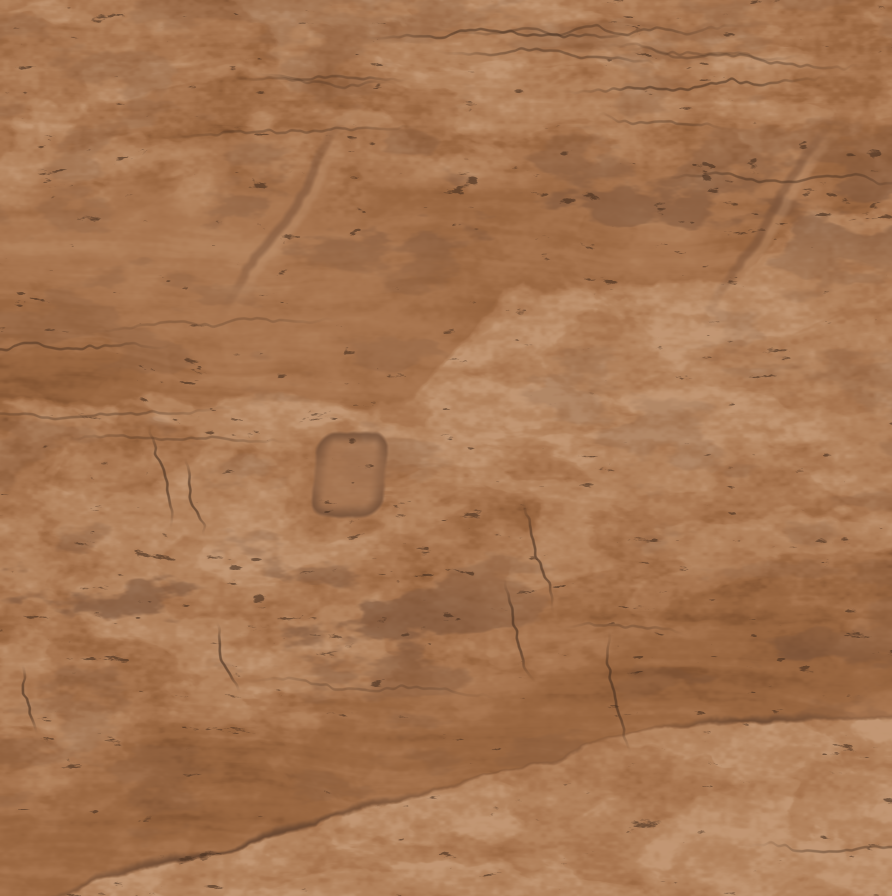
This texture is drawn by a WebGL 2 fragment shader. Its source:

```glsl
#version 300 es
precision highp float;
uniform vec2 u_resolution;
out vec4 fragColor;

const vec3 UMBER = vec3(0.50, 0.32, 0.19);
const vec3 BROWN = vec3(0.60, 0.40, 0.25);
const vec3 OCHRE = vec3(0.66, 0.46, 0.31);
const vec3 SAND = vec3(0.70, 0.51, 0.36);
const vec3 PALE = vec3(0.76, 0.59, 0.45);
const vec3 STAIN = vec3(0.47, 0.32, 0.225);
const vec3 CRACK = vec3(0.27, 0.18, 0.12);
const float BASE_TONE = 0.61;
const float STRATA_DEPTH = 0.32;
const float FLAKE_DEPTH = 0.24;
const float GRAIN_DEPTH = 0.20;
const int HAIRLINES = 18;
const int FISSURES = 7;

float hash(vec2 p) {
  vec3 q = fract(p.xyx * vec3(0.1031, 0.1030, 0.0973));
  q += dot(q, q.yzx + 33.33);
  return fract((q.x + q.y) * q.z);
}

float noise(vec2 p) {
  vec2 i = floor(p), f = fract(p);
  f = f * f * (3.0 - 2.0 * f);
  return mix(mix(hash(i), hash(i + vec2(1, 0)), f.x),
             mix(hash(i + vec2(0, 1)), hash(i + vec2(1, 1)), f.x), f.y);
}

float fbm(vec2 p) {
  float sum = 0.0, amp = 0.52;
  for (int i = 0; i < 5; i++) {
    sum += amp * noise(p);
    p = mat2(1.98, 0.14, -0.14, 1.98) * p + 17.3;
    amp *= 0.5;
  }
  return sum;
}

vec3 rockColor(float t) {
  vec3 c = mix(UMBER, BROWN, smoothstep(0.0, 0.27, t));
  c = mix(c, OCHRE, smoothstep(0.24, 0.52, t));
  c = mix(c, SAND, smoothstep(0.48, 0.72, t));
  return mix(c, PALE, smoothstep(0.68, 1.05, t));
}

float bump(float x, float center, float width) {
  float d = (x - center) / width;
  return exp(-d * d);
}

// Tapered, wobbling line running along a given angle
float streak(vec2 p, vec2 center, float angle, float halfLength, float width) {
  float c = cos(angle), s = sin(angle);
  vec2 q = mat2(c, -s, s, c) * (p - center);
  q.y += 0.012 * (noise(vec2(q.x * 28.0, center.x * 91.0)) - 0.5)
       + 0.004 * (noise(vec2(q.x * 120.0, center.y * 73.0)) - 0.5);
  float taper = 1.0 - smoothstep(0.3, 1.0, abs(q.x) / halfLength);
  return taper * (1.0 - smoothstep(width * 0.3, width * 1.6, abs(q.y)));
}

void main() {
  vec2 p = gl_FragCoord.xy / u_resolution.y;
  float broad = fbm(p * vec2(4.0, 7.0) + 3.0);
  float patches = fbm(p * vec2(13.0, 23.0) + broad * 2.0);
  float mottle = fbm(p * vec2(34.0, 58.0) + 40.0);
  float wobble = fbm(p * 18.0 + 8.0) - 0.5;
  vec2 bed = p + vec2(0.0, 0.05 * broad + 0.025 * p.x);
  float strata = fbm(bed * vec2(4.0, 75.0));
  float fineBeds = noise(bed * vec2(11.0, 210.0));

  // Smooth recessed slab and lower ledge
  float slabFloor = 0.55 + 0.13 * smoothstep(0.44, 0.60, p.x)
                  + 0.08 * smoothstep(0.80, 0.92, p.x) + 0.04 * wobble;
  float slabRise = p.y - slabFloor;
  float slab = smoothstep(-0.003, 0.006, slabRise)
             * (1.0 - smoothstep(0.76, 0.83, p.y + 0.12 * wobble));
  float ledgeTop = min(0.27 * p.x - 0.015, 0.195) + 0.025 * wobble;
  float rise = p.y - ledgeTop;
  float above = smoothstep(-0.002, 0.003, rise);
  float polish = above * (1.0 - smoothstep(0.06, 0.20, rise + 0.15 * wobble));
  float rough = 1.0 - 0.65 * max(slab, polish);

  // Tone of the stone
  float flakes = smoothstep(0.44, 0.56, patches) - 0.5;
  float top = smoothstep(0.78, 0.90, p.y);
  float tone = BASE_TONE + 0.55 * (broad - 0.5);
  tone += FLAKE_DEPTH * rough * flakes;
  tone += 0.55 * rough * (mottle - 0.5);
  tone += STRATA_DEPTH * (0.9 + 0.6 * top) * (strata - 0.5);
  tone += 0.09 * (fineBeds - 0.5);
  tone += GRAIN_DEPTH * rough * (noise(p * vec2(150.0, 220.0)) - 0.5);
  tone -= slab * (0.20 + 0.10 * exp(-max(slabRise, 0.0) * 22.0)) + 0.25 * polish;
  tone += 0.10 * bump(p.y, 0.59, 0.08) * smoothstep(0.45, 0.65, p.x) * (1.0 - slab);
  tone += 0.12 * (1.0 - above);
  vec3 color = rockColor(tone);

  // Grey-brown weathering in ragged bands
  float band = bump(p.y, 0.33 - 0.05 * p.x, 0.06) * (1.0 - smoothstep(0.45, 0.68, p.x));
  band += bump(p.y, 0.26, 0.035) * bump(p.x, 0.88, 0.10);
  band += 0.75 * bump(p.y, 0.77, 0.055) * smoothstep(0.1, 0.5, p.x);
  float blotch = fbm(p * vec2(11.0, 25.0) + vec2(61.0, 9.0));
  float stain = smoothstep(0.57, 0.67, blotch + 0.13 * band + 0.12 * (mottle - 0.5));
  color = mix(color, STAIN, 0.62 * stain * above * (0.35 + 0.65 * min(band, 1.0)));

  // Shadow under the ledge lip
  float lip = bump(p.x, 0.27, 0.17) + 0.8 * bump(p.x, 0.84, 0.07);
  float lipWidth = 0.004 + 0.022 * lip * noise(vec2(p.x * 16.0, 4.0));
  float lipShade = above * (1.0 - smoothstep(0.2 * lipWidth, lipWidth, rise));
  color = mix(color, STAIN * 0.8, lipShade * min(0.25 + 0.6 * lip, 0.8));

  // Slanting ridges with a lit and a shaded side
  for (int i = 0; i < 2; i++) {
    vec2 center = vec2(0.32 + 0.54 * float(i), 0.76);
    float shade = streak(p, center, 1.02, 0.15, 0.005);
    float light = streak(p - vec2(0.008, -0.004), center, 1.02, 0.15, 0.006);
    color = mix(color, PALE, 0.35 * light);
    color = mix(color, STAIN, 0.5 * shade);
  }

  // Worn hollow
  vec2 h = p - vec2(0.39, 0.47) + 0.012 * wobble;
  h.x -= 0.10 * h.y;
  float hollowDist = length(max(abs(h) - vec2(0.021, 0.028), 0.0)) - 0.017;
  float hollow = 1.0 - smoothstep(-0.002, 0.003, hollowDist);
  float rim = hollow * smoothstep(-0.016, 0.0, hollowDist);
  vec3 hollowColor = mix(STAIN * 1.2, SAND, 0.35 + 0.5 * strata);
  color = mix(color, hollowColor, 0.65 * hollow);
  color = mix(color, STAIN * 0.85, rim * (0.30 + 0.35 * smoothstep(0.0, 0.04, abs(h.y))));

  // Bedding hairlines, then steep fissures
  for (int i = 0; i < HAIRLINES; i++) {
    float k = float(i);
    vec2 center = vec2(hash(vec2(k, 2.0)), hash(vec2(k, 7.0)));
    center.y = mix(center.y, 0.82 + 0.15 * center.y, step(0.5, fract(k * 0.5)));
    float size = 0.05 + 0.15 * hash(vec2(k, 13.0));
    float tilt = -0.10 + 0.16 * hash(vec2(k, 19.0));
    float line = streak(p, center, tilt, size, 0.0015);
    color = mix(color, CRACK, line * (0.25 + 0.35 * hash(vec2(k, 23.0))));
  }
  for (int i = 0; i < FISSURES; i++) {
    float k = float(i);
    vec2 center = vec2(0.03 + 0.68 * pow(hash(vec2(k, 31.0)), 1.6), 0.14 + 0.34 * hash(vec2(k, 37.0)));
    float line = streak(p, center, 1.75 + 0.15 * hash(vec2(k, 41.0)), 0.04 + 0.05 * hash(vec2(k, 43.0)), 0.0015);
    color = mix(color, CRACK, 0.6 * line);
  }

  // Small dark pits along the beds
  float pits = smoothstep(0.77, 0.86, fbm(bed * vec2(38.0, 110.0) + 90.0) + 0.05 * band);
  color = mix(color, CRACK, 0.6 * pits);
  fragColor = vec4(color, 1.0);
}
```
